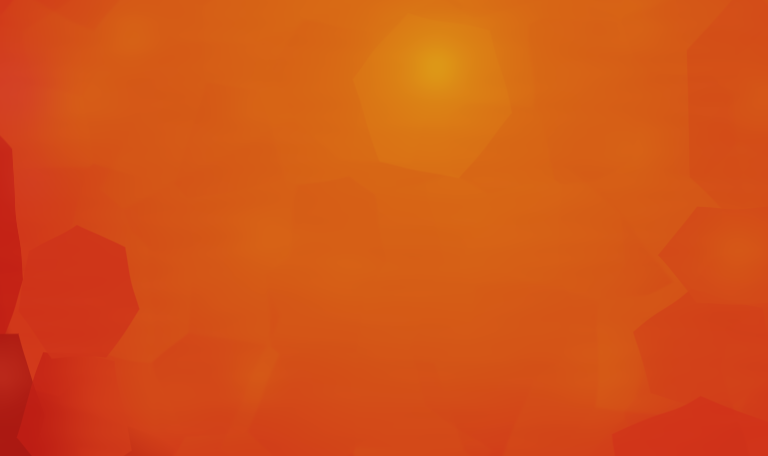
Write a Shadertoy shader that draws this background.

```glsl
const float TAU = 6.2832;
const vec3 AMBER = vec3(0.85, 0.43, 0.08);
const vec3 ORANGE = vec3(0.83, 0.33, 0.09);
const vec3 RED = vec3(0.82, 0.22, 0.10);
const vec3 CRIMSON = vec3(0.76, 0.12, 0.08);
const vec3 MAROON = vec3(0.67, 0.10, 0.07);
const vec3 GOLD = vec3(0.87, 0.61, 0.09);
const vec3 ROSE = vec3(0.83, 0.25, 0.16);

vec2 hash2(vec2 p) {
    vec2 q = vec2(dot(p, vec2(127.1, 311.7)), dot(p, vec2(269.5, 183.3)));
    return fract(sin(q) * 43758.5);
}

float gradientDot(vec2 cell, vec2 corner, vec2 f) {
    return dot(hash2(cell + corner) * 2.0 - 1.0, f - corner);
}

float gradientNoise(vec2 p) {
    vec2 i = floor(p), f = fract(p);
    vec2 u = f * f * (3.0 - 2.0 * f);
    float low = mix(gradientDot(i, vec2(0, 0), f), gradientDot(i, vec2(1, 0), f), u.x);
    float high = mix(gradientDot(i, vec2(0, 1), f), gradientDot(i, vec2(1, 1), f), u.x);
    return mix(low, high, u.y);
}

// Voronoi tone with antialiased borders and a slope inside each cell
float cellTone(vec2 p, float softness) {
    vec2 home = floor(p);
    float total = 0.0, weights = 0.0;
    for (int y = -1; y <= 1; y++) {
        for (int x = -1; x <= 1; x++) {
            vec2 id = home + vec2(x, y);
            vec2 toSite = id + 0.15 + 0.7 * hash2(id) - p;
            vec2 traits = hash2(id + 37.0);
            float angle = TAU * traits.y;
            float tone = traits.x - 0.5 + 0.5 * dot(toSite, vec2(cos(angle), sin(angle)));
            float weight = exp(-softness * dot(toSite, toSite));
            total += tone * weight;
            weights += weight;
        }
    }
    return total / max(weights, 1e-30);
}

// Heat falls from amber near the light to maroon far away
vec3 heatRamp(float d) {
    vec3 col = mix(AMBER, ORANGE, clamp((d - 0.08) / 0.60, 0.0, 1.0));
    col = mix(col, RED, clamp((d - 0.68) / 0.34, 0.0, 1.0));
    return mix(col, MAROON, clamp((d - 1.05) / 0.25, 0.0, 1.0));
}

// Stretched polygon mask
float facet(vec2 p, vec2 center, vec2 size, float sides, float turn) {
    vec2 q = (p - center) / size;
    float sector = TAU / sides;
    float angle = mod(atan(q.y, q.x) + turn, sector) - 0.5 * sector;
    float edge = length(q) * cos(angle) - 1.0;
    return 1.0 - smoothstep(-0.015, 0.015, edge);
}

float glow(vec2 p, vec2 center, float radius) {
    vec2 q = (p - center) / radius;
    return exp(-dot(q, q));
}

void mainImage(out vec4 fragColor, in vec2 fragCoord) {
    vec2 p = fragCoord / iResolution.y;
    p.x *= 1.684 * iResolution.y / iResolution.x;
    vec2 light = vec2(0.958, 0.853);

    // Faceted heat field
    vec2 bent = p + 0.012 * vec2(gradientNoise(p * 9.0), gradientNoise(p * 9.0 + 20.0));
    float tone = cellTone(bent * 5.0, 60.0);
    float broad = cellTone(bent * 3.1 + 11.0, 80.0);
    float d = distance(p, light) + 0.10 * tone + 0.07 * broad;
    vec3 col = heatRamp(d);

    // Large facets along the rim
    col = mix(col, CRIMSON, 0.85 * facet(bent, vec2(-0.04, 0.47), vec2(0.08, 0.26), 6.0, 0.3));
    col = mix(col, MAROON, 0.90 * facet(bent, vec2(-0.02, 0.09), vec2(0.10, 0.18), 6.0, 0.0));
    col = mix(col, mix(CRIMSON, RED, smoothstep(0.05, 0.24, p.x)),
              0.80 * facet(bent, vec2(0.165, 0.08), vec2(0.11, 0.14), 5.0, 0.4));
    col = mix(col, vec3(0.81, 0.20, 0.10),
              0.85 * facet(bent, vec2(0.171, 0.355), vec2(0.125, 0.14), 7.0, 0.2));
    col = mix(col, mix(ORANGE, RED, 0.35),
              0.60 * facet(bent, vec2(1.64, 0.76), vec2(0.13, 0.24), 6.0, 0.5));
    col = mix(col, mix(ORANGE, RED, 0.75),
              0.70 * facet(bent, vec2(1.55, 0.23), vec2(0.145, 0.12), 6.0, 0.3));
    col = mix(col, mix(ORANGE, RED, 0.45),
              0.80 * facet(bent, vec2(1.61, 0.44), vec2(0.145, 0.105), 6.0, 0.0));
    col = mix(col, vec3(0.82, 0.20, 0.10),
              0.85 * facet(bent, vec2(1.54, -0.03), vec2(0.19, 0.14), 6.0, 0.5));

    // Bright facet and core light
    col = mix(col, vec3(0.86, 0.47, 0.08),
              0.45 * facet(bent, vec2(0.95, 0.79), vec2(0.155, 0.165), 6.0, 0.2));
    col = mix(col, GOLD, 0.55 * glow(p, light, 0.13) + 0.35 * glow(p, light, 0.05));

    // Warm haze
    float haze = glow(p, vec2(0.16, 0.79), 0.10) + glow(p, vec2(0.29, 0.92), 0.06)
               + 0.6 * glow(p, vec2(0.56, 0.77), 0.05) + 0.7 * glow(p, vec2(1.39, 0.95), 0.06)
               + 0.7 * glow(p, vec2(1.38, 0.66), 0.07) + 0.8 * glow(p, vec2(0.59, 0.47), 0.08)
               + 0.6 * glow(p, vec2(0.76, 0.41), 0.09) + 0.8 * glow(p, vec2(1.62, 0.45), 0.08)
               + 0.7 * glow(p, vec2(1.31, 0.19), 0.10) + 0.6 * glow(p, vec2(0.56, 0.17), 0.06)
               + 0.6 * glow(p, vec2(1.68, 0.78), 0.07);
    col = mix(col, vec3(0.85, 0.42, 0.08), 0.5 * min(haze, 1.0));
    col = mix(col, ORANGE, 0.5 * glow(p, vec2(0.36, 0.13), 0.12));

    // Rose haze on the left
    col = mix(col, ROSE, 0.75 * glow(p, vec2(0.03, 0.80), 0.10)
                       + 0.35 * glow(p, vec2(0.07, 0.60), 0.06));
    col = mix(col, ROSE, 0.35 * glow(p, vec2(0.0, 0.18), 0.06));

    // Faint brushed grain
    col += 0.010 * gradientNoise(vec2(p.x * 6.0, p.y * 28.0)) * vec3(0.5, 1.0, 0.2);
    fragColor = vec4(clamp(col, 0.0, 1.0), 1.0);
}
```
